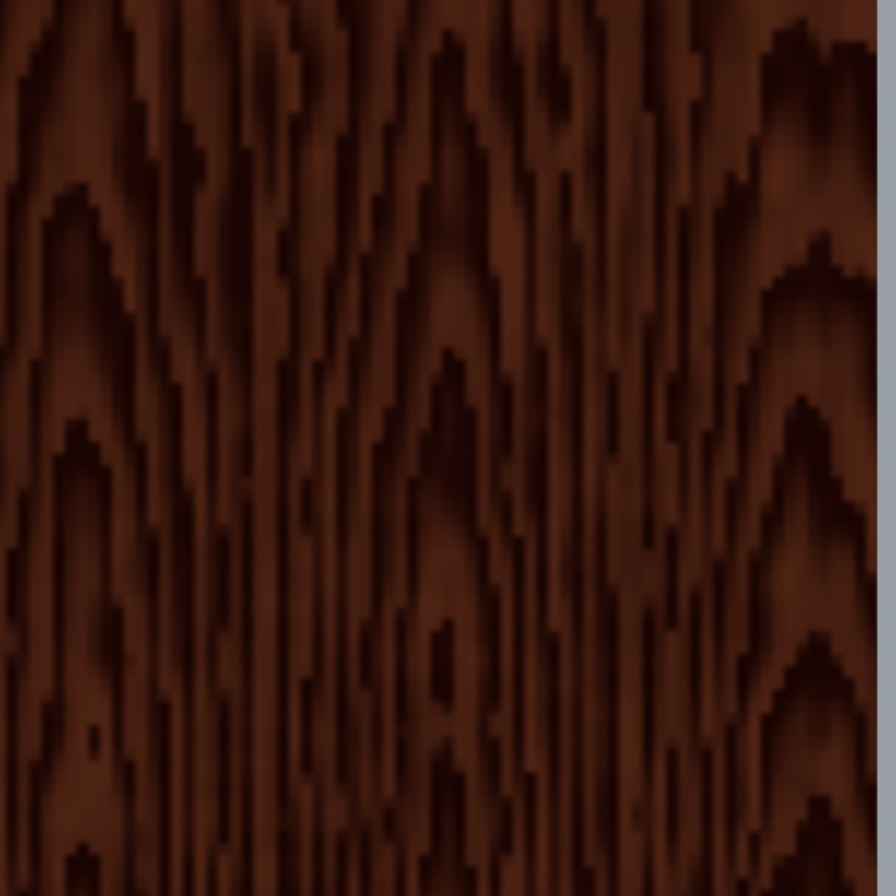
Reproduce this texture procedurally as a Shadertoy shader.

```glsl
const vec3 DARK_WOOD  = vec3(0.100, 0.014, 0.005);
const vec3 LIGHT_WOOD = vec3(0.305, 0.138, 0.074);
const vec3 EDGE_GRAY  = vec3(0.600, 0.630, 0.650);
const float EDGE_X = 0.979;        // left side of the gray strip
const float EDGE_BLUR = 0.0015;
const float CELLS = 76.0;          // steps of the jagged grain
const float RING_DENSITY = 25.0;   // rings per unit, across the grain
const float HEART_FIRST = 0.095;   // arch axes
const float HEART_SPACING = 0.405;
const float HEART_REACH = 0.14;
const float JOG = 0.55;
const float DRIFT = 0.7;

float hash(vec2 p) {
    vec3 q = fract(vec3(p.xyx) * 0.1031);
    q += dot(q, q.yzx + 33.33);
    return fract((q.x + q.y) * q.z);
}

float noise(vec2 p) {
    vec2 i = floor(p), f = fract(p);
    f = f * f * (3.0 - 2.0 * f);
    return mix(mix(hash(i), hash(i + vec2(1, 0)), f.x),
               mix(hash(i + vec2(0, 1)), hash(i + vec2(1, 1)), f.x), f.y);
}

// Growth rings: steep streaks that close into arches at each heart
float ringPhase(vec2 p) {
    float id = clamp(round((p.x - HEART_FIRST) / HEART_SPACING), 0.0, 2.0);
    float d = p.x - HEART_FIRST - id * HEART_SPACING;
    float broad = smoothstep(0.7, 0.85, p.x);
    float width = mix(0.03, 0.08, broad);
    float rise = mix(2.5, 4.4, broad);
    float apex = id < 0.5 ? 0.43 : 0.57;
    float nearHeart = exp(-d * d / (HEART_REACH * HEART_REACH));
    float phase = rise * nearHeart * (apex - p.y);
    phase -= RING_DENSITY * (sqrt(d * d + width * width) - width);
    phase += DRIFT * (noise(p * vec2(7.0, 2.5) + 11.0) - 0.5);
    return phase + JOG * (noise(p * vec2(36.0, 11.0) + 47.0) - 0.5);
}

// Brightness of one grain cell: slow rise, sharp fall
float grain(vec2 cell) {
    vec2 p = cell / CELLS;
    float t = fract(ringPhase(p));
    float ring = smoothstep(0.12, 0.72, t) * (1.0 - smoothstep(0.94, 1.0, t));
    float streak = noise(p * vec2(42.0, 6.0) + 5.0);
    float mottle = noise(p * vec2(30.0, 34.0) + 71.0);
    return ring * (0.66 + 0.36 * streak) + 0.16 * (mottle - 0.4);
}

// Softly joined cells give the stepped outlines
float softGrain(vec2 uv) {
    vec2 p = uv * CELLS;
    vec2 i = floor(p), f = smoothstep(0.0, 1.0, fract(p));
    return mix(mix(grain(i), grain(i + vec2(1, 0)), f.x),
               mix(grain(i + vec2(0, 1)), grain(i + vec2(1, 1)), f.x), f.y);
}

void mainImage(out vec4 fragColor, in vec2 fragCoord) {
    vec2 uv = fragCoord / iResolution.xy;
    vec3 color = mix(DARK_WOOD, LIGHT_WOOD, clamp(softGrain(uv), 0.0, 1.0));

    // Gray strip along the right side
    float strip = smoothstep(EDGE_X - EDGE_BLUR, EDGE_X + EDGE_BLUR, uv.x);
    fragColor = vec4(mix(color, EDGE_GRAY, strip), 1.0);
}
```
